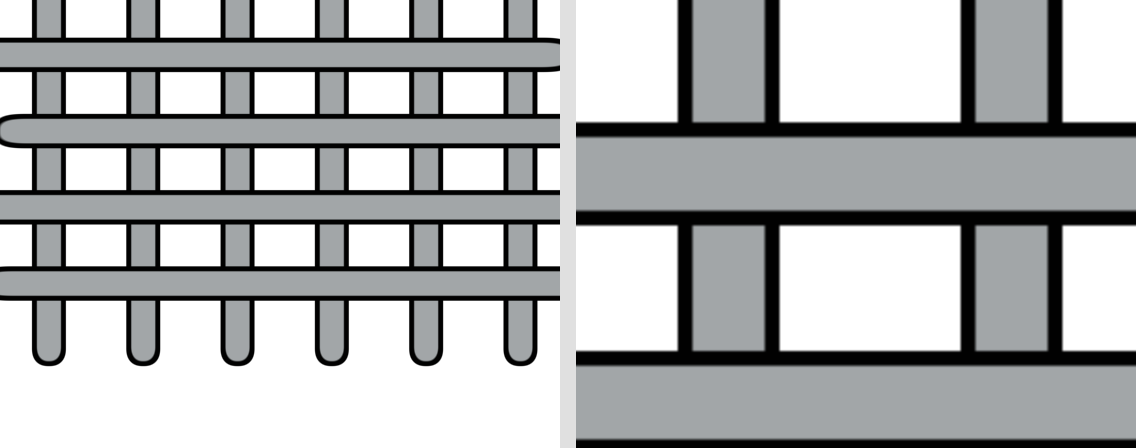
Left: the whole. Right: its middle third, enlarged.
Reproduce this pattern procedurally as a Shadertoy shader.

```glsl
// Lattice of outlined grey bars: six round-ended uprights behind four crossbars on white.

const vec3 PAPER = vec3(1.0);
const vec3 INK = vec3(0.005);
const vec3 STEEL = vec3(0.635, 0.652, 0.66);

const float LINE = 0.0088;          // outline width, in canvas widths
const int ROWS = 4;
const float ROW_PITCH = 0.1361;
const float ROW_FIRST = 0.0980;     // measured down from the top edge
const float COLUMN_PITCH = 0.1684;
const float COLUMN_FIRST = 0.0874;
const float COLUMN_TIP = 0.6450;

// Signed offset to the nearest centre line of a repeat
float repeatOffset(float x, float first, float pitch) {
    return (fract((x - first) / pitch + 0.5) - 0.5) * pitch;
}

// Bar with a superellipse cap; inward is the distance from its tip
float barDistance(float inward, float across, float halfWidth, float cap, float power) {
    vec2 q = vec2(max(cap - inward, 0.0) / cap, abs(across) / halfWidth);
    float norm = pow(pow(q.x, power) + pow(q.y, power), 1.0 / power);
    return (norm - 1.0) * halfWidth;
}

float coverage(float dist, float soft) {
    return 1.0 - smoothstep(-soft, soft, dist);
}

// Ink silhouette first, then the narrower steel core
vec3 paintBar(vec3 base, float inward, float across, float halfWidth,
              float cap, float power, float soft) {
    float outer = barDistance(inward + LINE, across, halfWidth + LINE, cap + 0.6 * LINE, power);
    float core = barDistance(inward, across, halfWidth, cap, power);
    vec3 color = mix(base, INK, coverage(outer, soft));
    return mix(color, STEEL, coverage(core, soft * 1.2));
}

void mainImage(out vec4 fragColor, in vec2 fragCoord) {
    // x runs right and y runs down, both in canvas widths
    vec2 p = vec2(fragCoord.x, iResolution.y - fragCoord.y) / iResolution.x;
    float soft = max(0.8 / iResolution.x, 0.0012);

    // Uprights
    float across = repeatOffset(p.x, COLUMN_FIRST, COLUMN_PITCH);
    vec3 color = paintBar(PAPER, COLUMN_TIP - p.y, across, 0.0215, 0.027, 2.4, soft);

    // Crossbars, each slid sideways so that different ends show
    float leftTip[ROWS] = float[ROWS](-0.1, -0.0013, -0.1, -0.026);
    float rightTip[ROWS] = float[ROWS](1.0156, 1.1, 1.1, 1.1);
    for (int i = 0; i < ROWS; i++) {
        float offset = p.y - ROW_FIRST - float(i) * ROW_PITCH;
        float inward = min(p.x - leftTip[i], rightTip[i] - p.x);
        color = paintBar(color, inward, offset, 0.0219, 0.055, 3.0, soft);
    }

    fragColor = vec4(color, 1.0);
}
```
